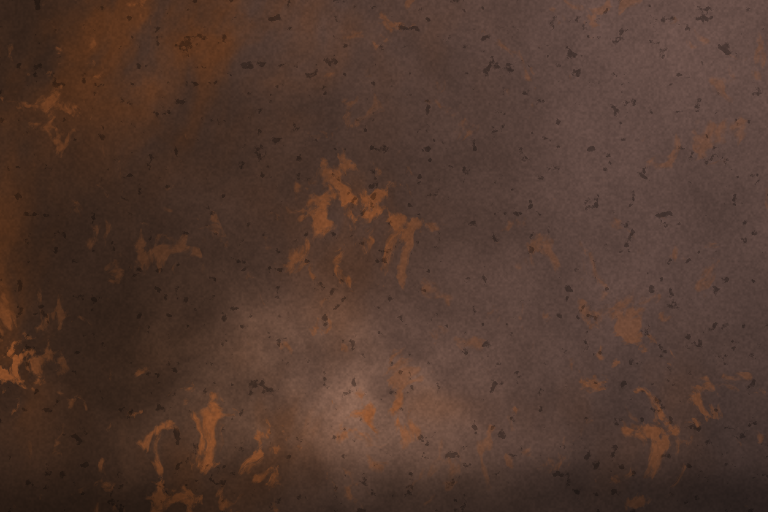
Reproduce this texture procedurally as a Shadertoy shader.

```glsl
// Aged, rusty metal plate: a broad brown-to-mauve gradient with a warm glow,
// layered with cloudy stains, clustered rust flecks, dark pits and fine grain.
// Everything is built from fractal value noise and soft elliptical zones.

const vec3 UMBER = vec3(0.218, 0.147, 0.108);
const vec3 MAUVE = vec3(0.375, 0.287, 0.260);
const vec3 GLOW  = vec3(0.135, 0.100, 0.077);
const vec3 STAIN = vec3(0.390, 0.215, 0.105);
const vec3 RUST  = vec3(0.590, 0.330, 0.170);
const float PATCH_SCALE = 8.0;
const float FLECK_SCALE = 40.0;
const float GRAIN_SCALE = 190.0;
const float GRAIN_CONTRAST = 0.20;
const float CLOUD_CONTRAST = 0.38;

float hash(vec2 p) {
    vec3 q = fract(p.xyx * vec3(0.1031, 0.1030, 0.0973));
    q += dot(q, q.yzx + 33.33);
    return fract((q.x + q.y) * q.z);
}

float noise(vec2 p) {
    vec2 cell = floor(p), f = fract(p);
    f = f * f * (3.0 - 2.0 * f);
    float low = mix(hash(cell), hash(cell + vec2(1, 0)), f.x);
    float high = mix(hash(cell + vec2(0, 1)), hash(cell + vec2(1, 1)), f.x);
    return mix(low, high, f.y);
}

float fbm(vec2 p) {
    float sum = 0.0, amplitude = 0.5;
    for (int i = 0; i < 5; i++) {
        sum += amplitude * noise(p);
        p = mat2(1.6, 1.2, -1.2, 1.6) * p + 17.3;
        amplitude *= 0.5;
    }
    return sum / 0.97;
}

// Soft elliptical zone, 1 at the centre
float zone(vec2 p, vec2 center, vec2 radius) {
    vec2 d = (p - center) / radius;
    return exp(-dot(d, d));
}

// Where rust gathers
float rustZones(vec2 p) {
    float z = 0.95 * zone(p, vec2(0.42, 0.13), vec2(0.24, 0.15));
    z += 1.5 * zone(p, vec2(0.00, 0.27), vec2(0.07, 0.10));
    z += 0.9 * zone(p, vec2(0.67, 0.55), vec2(0.13, 0.11));
    z += 0.8 * zone(p, vec2(0.73, 0.19), vec2(0.20, 0.035));
    z += 0.5 * zone(p, vec2(0.65, 0.33), vec2(0.08, 0.12));
    z += 0.5 * zone(p, vec2(1.25, 0.20), vec2(0.18, 0.16));
    z += 0.3 * zone(p, vec2(0.80, 0.88), vec2(0.14, 0.10));
    z += 0.4 * zone(p, vec2(0.20, 0.85), vec2(0.25, 0.20));
    return z;
}

void mainImage(out vec4 fragColor, in vec2 fragCoord) {
    vec2 p = fragCoord / iResolution.y;
    vec2 warp = vec2(fbm(p * 6.0 + 3.1), fbm(p * 6.0 + 41.7)) - 0.5;
    vec2 q = p + 0.10 * warp;
    float cloud = fbm(p * 3.2 + 9.0) - 0.5;
    float mottle = fbm(q * 13.0 + 5.0) - 0.5;

    // Broad gradient with shaded corners
    float tone = p.x + 0.25 * p.y + 0.4 * cloud;
    vec3 color = mix(UMBER, MAUVE, smoothstep(0.10, 1.55, tone));
    color *= 1.0 - 0.34 * zone(q, vec2(1.50, 0.05), vec2(0.42, 0.42));
    color *= 1.0 - 0.16 * zone(q, vec2(0.18, 0.40), vec2(0.28, 0.26));

    // Warm glow, cut by a slanted soft edge
    float side = dot(q - vec2(0.645, 0.443), vec2(0.743, 0.669));
    float cut = 1.0 - 0.60 * smoothstep(-0.015, 0.025, side);
    float glow = zone(q, vec2(0.60, 0.25), vec2(0.36, 0.17));
    glow += 0.35 * zone(q, vec2(0.90, 0.18), vec2(0.30, 0.16));
    color += GLOW * glow * cut * (1.0 + 1.2 * mottle);

    // Cloudy stains, streaked towards the upper left
    float streak = fbm(mat2(15.0, 1.5, -5.0, 5.0) * q);
    float stain = 0.75 * zone(p, vec2(0.30, 0.98), vec2(0.36, 0.24));
    stain += 0.65 * zone(p, vec2(0.00, 0.45), vec2(0.08, 0.22));
    stain += 0.40 * rustZones(q);
    stain *= smoothstep(0.32, 0.72, 0.5 * streak + 0.5 * fbm(q * 9.0 + 21.0));
    color = mix(color, STAIN, min(stain, 0.65));
    color *= 1.0 + CLOUD_CONTRAST * (0.5 * cloud + 0.5 * mottle);

    // Rust flecks clustered in patches
    float rust = rustZones(q);
    float clusters = fbm(q * PATCH_SCALE + 60.0);
    float flecks = fbm(p * FLECK_SCALE * vec2(1.0, 0.85) + 5.0 * warp);
    float density = 0.58 * flecks + 0.42 * clusters + 0.10 * min(rust, 1.3);
    float cover = smoothstep(0.62, 0.74, density);
    color = mix(color, RUST, cover * (0.25 + 0.50 * min(rust, 1.0)));

    // Small dark pits
    float pits = smoothstep(0.70, 0.80, fbm(p * 55.0 + 90.0));
    color *= 1.0 - 0.28 * pits;

    // Fine grain and a darker lower rim
    float grain = 0.6 * noise(p * GRAIN_SCALE) + 0.4 * noise(p * GRAIN_SCALE * 1.7 + 7.0);
    color *= 1.0 + GRAIN_CONTRAST * (grain - 0.5);
    color *= mix(0.72, 1.0, smoothstep(0.0, 0.13, p.y + 0.1 * cloud));

    fragColor = vec4(clamp(color, 0.0, 1.0), 1.0);
}
```
